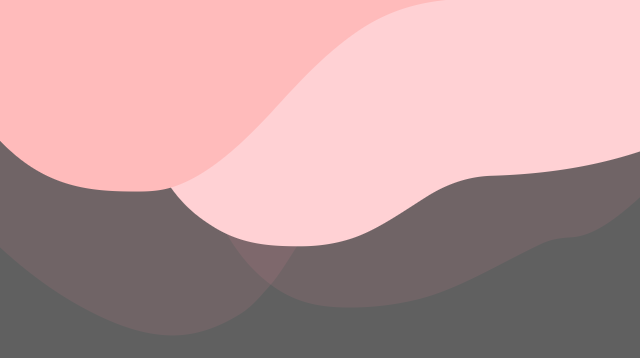
Reproduce this background procedurally as a Shadertoy shader.

```glsl
// Flat layered waves: two opaque pink sheets hang from the top over dark grey,
// with two faint rosy sheets behind them that deepen where they overlap.
// Each sheet's lower edge is a smooth Hermite curve through a few knots.

#define GREY       vec3(0.376, 0.376, 0.376)
#define ROSE_TINT  vec3(1.00, 0.54, 0.62)
#define TINT_ALPHA 0.10
#define PALE_PINK  vec3(1.00, 0.82, 0.83)
#define SALMON     vec3(1.00, 0.732, 0.734)
#define KNOTS      8

// Knots hold (x, height, slope), with both canvas sides measured from 0 to 1.
const vec3 SALMON_EDGE[KNOTS] = vec3[KNOTS](
    vec3(0.000, 0.607, -1.875), vec3(0.215, 0.465, 0.000),
    vec3(0.267, 0.476, 0.536),  vec3(0.430, 0.698, 1.965),
    vec3(0.495, 0.819, 1.700),  vec3(0.560, 0.914, 1.214),
    vec3(0.697, 1.000, 0.180),  vec3(1.000, 1.040, 0.100));

const vec3 PALE_EDGE[KNOTS] = vec3[KNOTS](
    vec3(0.195, 0.698, -2.860), vec3(0.267, 0.476, -2.500),
    vec3(0.333, 0.367, -1.125), vec3(0.469, 0.312, 0.000),
    vec3(0.548, 0.333, 0.571),  vec3(0.667, 0.451, 1.125),
    vec3(0.768, 0.509, 0.054),  vec3(1.000, 0.577, 0.589));

const vec3 LEFT_TINT_EDGE[KNOTS] = vec3[KNOTS](
    vec3(0.000, 0.309, -1.643), vec3(0.130, 0.140, -0.964),
    vec3(0.270, 0.063, 0.000),  vec3(0.378, 0.126, 1.143),
    vec3(0.423, 0.205, 2.054),  vec3(0.464, 0.312, 2.770),
    vec3(0.560, 0.651, 3.570),  vec3(1.000, 1.000, 0.000));

const vec3 RIGHT_TINT_EDGE[KNOTS] = vec3[KNOTS](
    vec3(0.267, 0.651, -3.390), vec3(0.354, 0.347, -3.040),
    vec3(0.423, 0.205, -1.340), vec3(0.547, 0.141, 0.000),
    vec3(0.651, 0.163, 0.429),  vec3(0.846, 0.319, 0.839),
    vec3(0.892, 0.337, 0.090),  vec3(1.000, 0.449, 1.607));

// Cubic Hermite span between two knots
float hermite(float x, vec3 a, vec3 b) {
    float width = b.x - a.x;
    float t = (x - a.x) / width;
    float s = 1.0 - t;
    return s * s * ((1.0 + 2.0 * t) * a.y + t * width * a.z)
         + t * t * ((3.0 - 2.0 * t) * b.y - s * width * b.z);
}

// Height of an edge at x, held level to the left of its first knot
float edgeHeight(float x, vec3 knots[KNOTS]) {
    x = clamp(x, knots[0].x, knots[KNOTS - 1].x);
    float height = knots[0].y;
    for (int i = 0; i < KNOTS - 1; i++) {
        if (x >= knots[i].x) height = hermite(x, knots[i], knots[i + 1]);
    }
    return height;
}

// Antialiased coverage of the sheet above an edge
float sheet(vec2 uv, vec3 knots[KNOTS]) {
    float d = uv.y - edgeHeight(uv.x, knots);
    float pixel = max(length(vec2(dFdx(d), dFdy(d))), 1e-5);
    return clamp(d / pixel + 0.5, 0.0, 1.0);
}

void mainImage(out vec4 fragColor, in vec2 fragCoord) {
    vec2 uv = fragCoord / iResolution.xy;
    vec3 color = GREY;

    // Translucent sheets
    color = mix(color, ROSE_TINT, TINT_ALPHA * sheet(uv, LEFT_TINT_EDGE));
    color = mix(color, ROSE_TINT, TINT_ALPHA * sheet(uv, RIGHT_TINT_EDGE));

    // Opaque sheets, back to front
    color = mix(color, PALE_PINK, sheet(uv, PALE_EDGE));
    color = mix(color, SALMON, sheet(uv, SALMON_EDGE));

    fragColor = vec4(color, 1.0);
}
```
